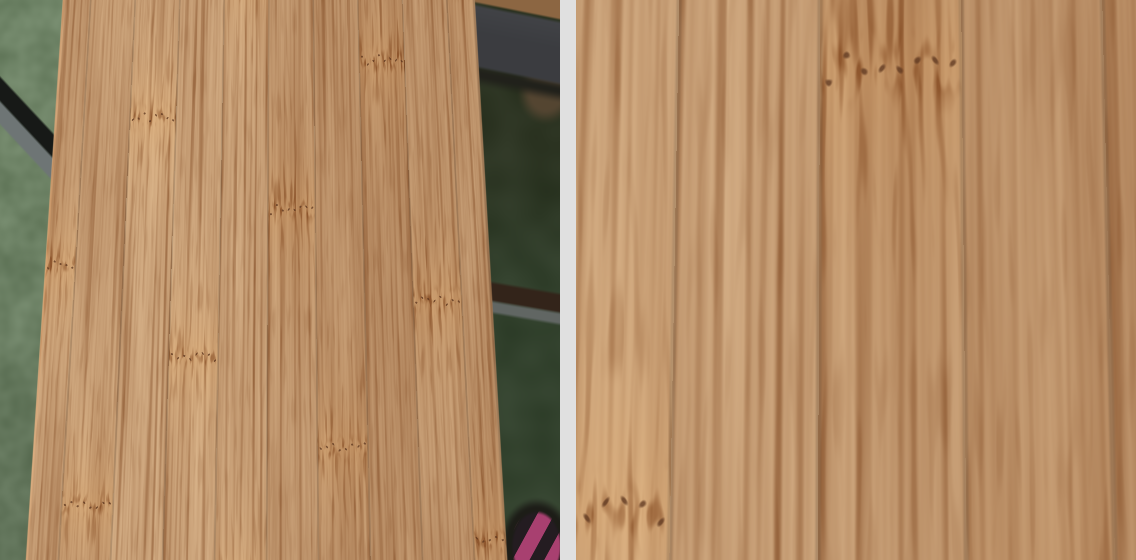
Left: the whole. Right: its middle third, enlarged.
Give the GLSL for this texture, as a Shadertoy shader.

```glsl
// A laminated bamboo board seen in slight perspective over a blurred green floor.
// Strips are cells across the board; stretched gradient noise gives the fibres,
// and each strip carries a growth node of short dashes and dark pores.

const vec3 WOOD_DARK  = vec3(0.62, 0.43, 0.275);
const vec3 WOOD_LIGHT = vec3(0.82, 0.67, 0.51);
const vec3 PORE       = vec3(0.36, 0.21, 0.12);
const vec3 FLOOR_LIT  = vec3(0.41, 0.49, 0.38);
const vec3 FLOOR_DIM  = vec3(0.20, 0.26, 0.18);
const vec3 SHADOW     = vec3(0.16, 0.16, 0.13);
const vec3 STEEL      = vec3(0.23, 0.235, 0.25);
const float STRIP_WIDTH = 0.108;

float hash(vec2 p) {
    vec3 q = fract(p.xyx * 0.1031);
    q += dot(q, q.yzx + 33.33);
    return fract((q.x + q.y) * q.z);
}

float corner(vec2 cell, vec2 offset) {
    float angle = 6.2832 * hash(cell);
    return dot(vec2(cos(angle), sin(angle)), offset);
}

float gradientNoise(vec2 p) {
    vec2 i = floor(p), f = p - i;
    vec2 u = f * f * f * (f * (f * 6.0 - 15.0) + 10.0);
    vec2 e = vec2(0.0, 1.0);
    return mix(mix(corner(i, f), corner(i + e.yx, f - e.yx), u.x),
               mix(corner(i + e.xy, f - e.xy), corner(i + e.yy, f - e.yy), u.x), u.y);
}

// Soft mask for lo < h < hi
float band(float h, float lo, float hi, float blur) {
    return smoothstep(lo - blur, lo + blur, h) * (1.0 - smoothstep(hi - blur, hi + blur, h));
}

float ellipse(vec2 p, vec2 center, vec2 radii, float blur) {
    return 1.0 - smoothstep(1.0 - blur, 1.0 + blur, length((p - center) / radii));
}

vec3 leftFloor(vec2 uv) {
    vec3 col = FLOOR_LIT + 0.07 * gradientNoise(uv * 14.0) + 0.04 * gradientNoise(uv * 45.0);
    col *= mix(0.92, 1.04, smoothstep(0.0, 0.7, uv.y));
    float rail = uv.y - (0.863 - 1.07 * uv.x);
    col = mix(col, vec3(0.43, 0.46, 0.46), band(rail, -0.085, -0.042, 0.004));
    return mix(col, vec3(0.09, 0.10, 0.09), band(rail, -0.044, 0.0, 0.004));
}

vec3 rightFloor(vec2 uv) {
    float x = uv.x - 0.853;
    vec3 col = mix(FLOOR_DIM, SHADOW + vec3(0.01, 0.04, 0.0), smoothstep(0.4, 0.8, uv.y));
    col += 0.04 * gradientNoise(uv * 16.0);
    col = mix(col, vec3(0.37, 0.29, 0.21), 0.8 * ellipse(uv, vec2(0.975, 0.835), vec2(0.04, 0.045), 0.35));

    // Upper beam with a wooden corner above it
    float beam = uv.y - (0.88 - 0.2 * x);
    col = mix(col, SHADOW * 0.8, band(beam, -0.025, 0.0, 0.012));
    col = mix(col, STEEL + 0.5 * max(beam - 0.06, 0.0), band(beam, 0.0, 0.11, 0.004));
    col = mix(col, vec3(0.55, 0.40, 0.26), smoothstep(0.112, 0.118, beam));

    // Lower rail
    float rail = uv.y - (0.50 - 0.17 * x);
    col = mix(col, vec3(0.20, 0.14, 0.10), band(rail, -0.034, 0.0, 0.004));
    col = mix(col, vec3(0.38, 0.40, 0.39), band(rail, -0.054, -0.034, 0.004));

    // Rounded pink and dark object at the corner
    vec2 center = vec2(0.958, 0.025);
    col = mix(col, SHADOW * 0.7, ellipse(uv, center, vec2(0.06, 0.078), 0.15));
    vec3 cloth = mix(vec3(0.66, 0.25, 0.44), vec3(0.14, 0.11, 0.13),
                     smoothstep(0.0, 0.25, sin(dot(uv - center, vec2(110.0, -60.0)))));
    return mix(col, cloth, ellipse(uv, center, vec2(0.043, 0.06), 0.08));
}

// s runs across the board from 0 to 1, y is the canvas height
vec3 bamboo(float s, float y) {
    float across = (s - 0.5) / STRIP_WIDTH;
    float id = floor(across), f = across - id;
    float character = hash(vec2(id + 31.0, 5.0));
    vec2 seed = vec2(id * 17.0, id * 7.3 + 40.0);

    // Signed height from the node of this strip
    float spacing = 1.12;
    float d = mod(y - spacing * fract(id * 0.618 + 0.56) + 0.5 * spacing, spacing) - 0.5 * spacing;
    d += 0.009 * gradientNoise(vec2(s * 70.0, id));
    float node = exp(-d * d / 0.0003);
    float nearNode = exp(-abs(d) / 0.09);

    // Long fibres, fine grain and dashes
    float fibre = smoothstep(-0.02, 0.5, gradientNoise(vec2(s * 120.0, y * 1.3) + seed));
    float grain = gradientNoise(vec2(s * 190.0, y * 3.5) + seed);
    float dash = smoothstep(0.05, 0.45, gradientNoise(vec2(s * 150.0, y * 13.0) + seed));
    float tick = smoothstep(0.0, 0.4, gradientNoise(vec2(s * 135.0, y * 42.0) + seed));
    float blotch = gradientNoise(vec2(s * 24.0, y * 2.2) + seed);

    float tone = mix(0.80, 0.59, smoothstep(0.3, 0.65, s)) + 0.2 * (character - 0.5);
    tone += 0.28 * blotch + 0.26 * grain + 0.10 * nearNode;
    tone -= mix(0.35, 0.7, character) * fibre * (1.0 - 0.6 * nearNode);
    tone -= (0.16 + 0.5 * nearNode) * dash + 0.75 * node * tick;
    vec3 col = mix(WOOD_DARK, WOOD_LIGHT, clamp(tone, -0.35, 1.1));
    col *= mix(vec3(1.0), vec3(1.02, 0.99, 0.93), nearNode);

    // Pores along the node, then the glue seam
    float cell = f * 8.0, slot = floor(cell);
    float lift = 0.014 * (hash(vec2(slot, id + 60.0)) - 0.5);
    float pore = length(vec2((fract(cell) - 0.5) * 0.0105, d - lift));
    col = mix(col, PORE, 0.75 * (1.0 - smoothstep(0.0008, 0.0028, pore)));
    float seam = min(f, 1.0 - f) * 0.084;
    return col * (1.0 - 0.13 * (1.0 - smoothstep(0.0006, 0.0025, seam)));
}

void mainImage(out vec4 fragColor, in vec2 fragCoord) {
    vec2 uv = fragCoord / iResolution.xy;
    float left = mix(0.046, 0.112, uv.y);
    float right = mix(0.906, 0.848, uv.y);
    float inset = min(uv.x - left, right - uv.x);

    vec3 ground = uv.x < 0.5 ? leftFloor(uv) : rightFloor(uv);
    vec3 wood = bamboo((uv.x - left) / (right - left), uv.y);

    // Bright left arris, darker right arris
    float arris = 1.0 - smoothstep(0.002, 0.006, inset);
    wood *= 1.0 + arris * (uv.x < 0.5 ? 0.10 : -0.14);
    vec3 col = mix(ground, wood, smoothstep(-0.0015, 0.0015, inset));
    fragColor = vec4(clamp(col, 0.0, 1.0), 1.0);
}
```
